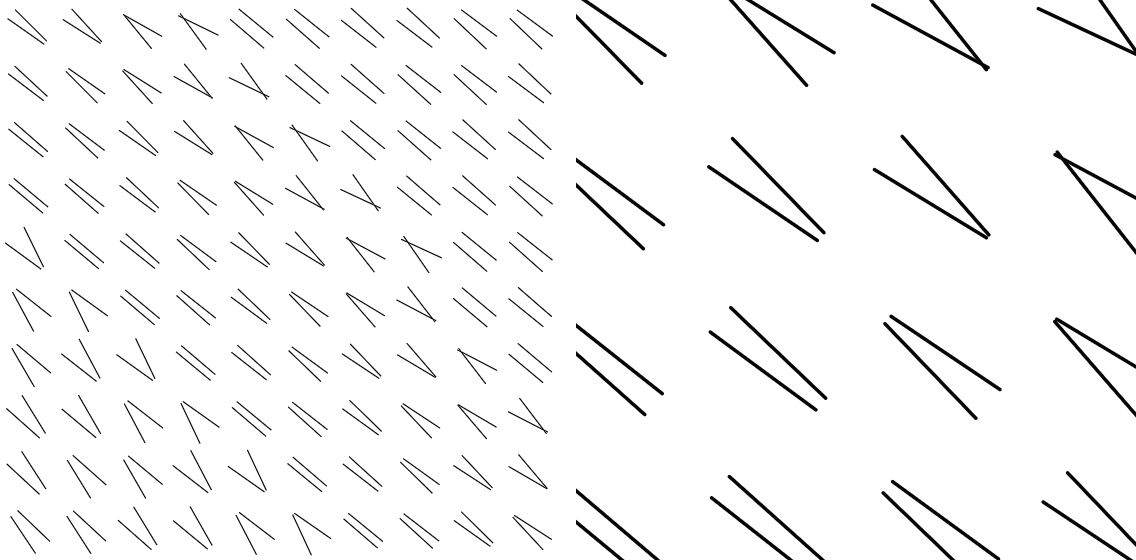
Left, the full canvas; right, a detail of the centre.
This pattern is drawn by a Shadertoy shader. Its source:

```glsl
// A ten by ten grid of thin line pairs on white. Three diagonal bands set each
// pair's tilt, gap and opening angle; the opening grows across a band and its
// side alternates from cell to cell. Lines are segment distances, antialiased.

#define CELLS 10.0
#define FIRST 0.0508        // centre of the first cell, from the top left
#define PITCH 0.0996        // spacing of cell centres
#define HALF_LENGTH 0.0390
#define LINE_WIDTH 0.0021
#define WIDE_GAP 0.0124     // half distance between the two midpoints
#define NARROW_GAP 0.0070
#define LOW_EDGE -3.1       // band limits along the diagonal
#define HIGH_EDGE 3.6
#define DRIFT 0.05          // slow bend of the bands along their length
#define INK vec3(0.02)
#define PAPER vec3(1.0)

const float HALF_PI = 1.5707963;

float segmentDistance(vec2 p, vec2 middle, float angle) {
    vec2 dir = vec2(cos(angle), sin(angle));
    vec2 q = p - middle;
    return length(q - dir * clamp(dot(q, dir), -HALF_LENGTH, HALF_LENGTH));
}

// Returns tilt (degrees), half gap, and signed opening (degrees) of a cell.
vec3 pairShape(vec2 cell) {
    float diagonal = cell.x - cell.y;
    float level = diagonal + DRIFT * (cell.x + cell.y);
    float tilt = 40.0, gap = WIDE_GAP, opening, wave;

    if (level < LOW_EDGE) {                 // lower left band
        float t = level + 8.55;
        tilt = 50.0;
        opening = 12.5 + t * (1.5 + 0.36 * t);
        wave = cos(HALF_PI * (diagonal - 0.5));
    } else if (level < HIGH_EDGE) {         // middle band
        float t = (level - LOW_EDGE) / (HIGH_EDGE - LOW_EDGE);
        gap = NARROW_GAP;
        opening = 31.0 * pow(max(t, 0.0), 1.5);
        wave = cos(1.31 * (diagonal + 1.0));
    } else {                                // upper right band
        float t = level - HIGH_EDGE;
        opening = 1.9 * t * (1.0 - 0.06 * t);
        wave = cos(HALF_PI * (diagonal - 5.5));
    }

    // Neighbours along a diagonal open to opposite sides.
    float parity = 2.0 * mod(cell.x, 2.0) - 1.0;
    return vec3(tilt, gap, opening * parity * sign(wave));
}

void mainImage(out vec4 fragColor, in vec2 fragCoord) {
    float pixel = 1.0 / min(iResolution.x, iResolution.y);
    vec2 uv = fragCoord * pixel;

    // Grid coordinates run right and down from the top left cell.
    vec2 grid = (vec2(uv.x, 1.0 - uv.y) - FIRST) / PITCH;
    vec2 cell = clamp(floor(grid + 0.5), 0.0, CELLS - 1.0);
    vec2 p = (grid - cell) * PITCH;

    // Two segments, set apart across the tilt and turned opposite ways.
    vec3 shape = pairShape(cell);
    float tilt = radians(shape.x);
    float turn = radians(0.5 * shape.z);
    vec2 offset = shape.y * vec2(sin(tilt), -cos(tilt));
    float d = min(segmentDistance(p, offset, tilt - turn),
                  segmentDistance(p, -offset, tilt + turn));

    float coverage = clamp(0.5 + (0.5 * LINE_WIDTH - d) / pixel, 0.0, 1.0);
    fragColor = vec4(mix(PAPER, INK, coverage), 1.0);
}
```
